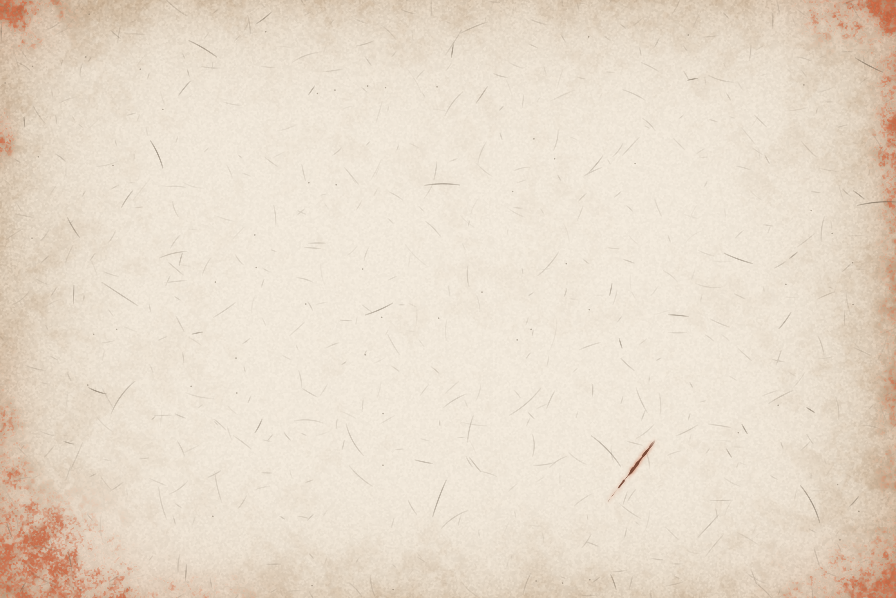
A Shadertoy shader for this texture:

```glsl
#define PAPER vec3(0.946, 0.911, 0.857)
#define STAIN vec3(0.740, 0.630, 0.510)
#define RUST vec3(0.760, 0.370, 0.230)
#define FIBRE vec3(0.390, 0.340, 0.280)
#define SCRATCH vec3(0.380, 0.200, 0.130)
#define ASPECT 1.5
#define GRAIN_SCALE 330.0
#define GRAIN_AMOUNT 0.032
#define FIBRE_WIDTH 0.0013

vec3 hash3(vec2 cell) {
    vec3 h = fract(cell.xyx * vec3(0.1031, 0.1030, 0.0973));
    h += dot(h, h.yxz + 33.33);
    return fract((h.xxy + h.yzz) * h.zyx);
}

// Cellular noise with softly blended cells, in 0..1
float cellNoise(vec2 p) {
    vec2 base = floor(p);
    float total = 0.0, weights = 0.0;
    for (int j = -1; j <= 1; j++)
    for (int i = -1; i <= 1; i++) {
        vec2 cell = base + vec2(i, j);
        vec3 h = hash3(cell);
        vec2 d = p - cell - h.xy;
        float w = exp(-6.0 * dot(d, d));
        total += w * h.z;
        weights += w;
    }
    return total / weights;
}

// Antialiased stroke coverage; thin strokes fade instead of vanishing
float stroke(float dist, float width) {
    float aa = 1.0 / iResolution.y;
    float w = max(width, aa);
    return min(width / w, 1.0) * (1.0 - smoothstep(0.25 * w, w, dist));
}

// One bent, tapered hair in each cell, with a share of cells left empty
float fibres(vec2 p, float cells, float density, float seed) {
    vec2 g = p * cells;
    vec2 base = floor(g);
    float ink = 0.0;
    for (int j = -1; j <= 1; j++)
    for (int i = -1; i <= 1; i++) {
        vec2 cell = base + vec2(i, j);
        vec3 h = hash3(cell + seed);
        vec3 k = hash3(cell + seed + 57.0);
        float angle = 6.2832 * h.z;
        vec2 axis = vec2(cos(angle), sin(angle));
        vec2 d = g - cell - h.xy;
        vec2 q = vec2(dot(d, axis), dot(d, vec2(-axis.y, axis.x)));
        float halfLen = mix(0.08, 0.36, k.x * k.x);
        q.y += (k.y - 0.5) * 0.9 * q.x * q.x;
        float along = abs(q.x) / halfLen;
        float dist = length(vec2(max(abs(q.x) - halfLen, 0.0), q.y)) / cells;
        float taper = 1.0 - 0.6 * min(along * along, 1.0);
        float present = step(k.z, density) * (0.3 + 0.7 * h.x);
        ink = max(ink, present * stroke(dist, FIBRE_WIDTH * taper));
    }
    return ink;
}

// Sparse round flecks
float flecks(vec2 p, float cells) {
    vec2 g = p * cells;
    vec2 cell = floor(g);
    vec3 h = hash3(cell + 211.0);
    float dist = length(g - cell - 0.2 - 0.6 * h.xy) / cells;
    return step(h.z, 0.08) * stroke(dist, 0.002);
}

float glow(vec2 p, vec2 centre, vec2 radius) {
    vec2 q = (p - centre) / radius;
    return exp(-dot(q, q));
}

// Where corrosion gathers along corners and sides
float rustField(vec2 p) {
    float f = 0.9 * glow(p, vec2(0.0, 1.0), vec2(0.10, 0.09));
    f += 0.7 * glow(p, vec2(0.0, 0.775), vec2(0.025, 0.05));
    f += glow(p, vec2(1.47, 1.01), vec2(0.14, 0.075));
    f += 0.6 * glow(p, vec2(1.5, 0.82), vec2(0.04, 0.18));
    f += 0.75 * glow(p, vec2(0.03, 0.03), vec2(0.18, 0.13));
    f += 0.45 * glow(p, vec2(0.0, 0.25), vec2(0.05, 0.16));
    f += 0.4 * glow(p, vec2(0.30, 0.0), vec2(0.15, 0.05));
    f += 0.7 * glow(p, vec2(1.46, 0.0), vec2(0.16, 0.09));
    f += 0.35 * glow(p, vec2(1.5, 0.35), vec2(0.04, 0.40));
    return min(f, 1.0);
}

void mainImage(out vec4 fragColor, in vec2 fragCoord) {
    vec2 p = fragCoord / iResolution.xy * vec2(ASPECT, 1.0);
    vec2 warped = p + 0.012 * sin(p.yx * 23.0 + 2.0 * sin(p * 11.0));
    float broad = cellNoise(warped * 9.0);
    float mid = cellNoise(warped * 31.0 + 17.0);
    float fine = cellNoise(p * 110.0 + 41.0);
    float grain = cellNoise(p * GRAIN_SCALE + 73.0);
    float mottle = 0.35 * broad + 0.4 * mid + 0.25 * fine;

    // Aged border and faint clouding
    vec4 sides = vec4(p.x, ASPECT - p.x, p.y, 1.0 - p.y);
    vec4 falloff = exp(-sides / vec4(0.10, 0.095, 0.075, 0.075));
    float border = dot(falloff, vec4(0.56, 0.62, 0.40, 0.46));
    float stain = border * (0.62 + 0.7 * mottle);
    stain += 0.11 * smoothstep(0.48, 0.80, mottle) * (0.5 + 1.5 * border);
    vec3 col = mix(PAPER, STAIN, clamp(stain, 0.0, 0.95));

    // Speckled rust over a soft warm tint
    float field = rustField(p);
    float speckle = 0.2 * broad + 0.25 * mid + 0.2 * fine + 0.35 * grain;
    float rust = smoothstep(0.35, 1.15, field + 1.9 * (speckle - 0.5));
    rust *= smoothstep(0.04, 0.45, field);
    col = mix(col, RUST, 0.78 * rust + 0.14 * field);

    // Paper fibres, from dense and pale to sparse and dark
    float pale = max(fibres(p, 19.0, 0.8, 5.0), fibres(p, 13.0, 0.7, 91.0));
    float dark = fibres(p + 0.03, 10.0, 0.45, 143.0);
    col = mix(col, FIBRE, 0.24 * pale);
    col = mix(col, FIBRE, 0.65 * dark);
    col = mix(col, FIBRE, 0.4 * flecks(p, 24.0));

    // Diagonal gash with a ragged rusty rim
    vec2 from = vec2(1.018, 0.162), span = vec2(0.078, 0.100);
    float t = clamp(dot(p - from, span) / dot(span, span), 0.0, 1.0);
    float gash = length(p - from - span * t) + 0.003 * (fine - 0.5);
    float body = sqrt(sin(3.14159 * clamp(t, 0.01, 0.99)));
    col = mix(col, RUST, 0.35 * body * exp(-gash * gash / 0.00002) * (0.4 + mid));
    col = mix(col, SCRATCH, 0.8 * stroke(max(gash, 0.0), 0.0024 * body));

    // Surface grain
    col += (grain - 0.5) * GRAIN_AMOUNT * (1.0 + 3.0 * min(border, 1.0));
    fragColor = vec4(clamp(col, 0.0, 1.0), 1.0);
}
```
